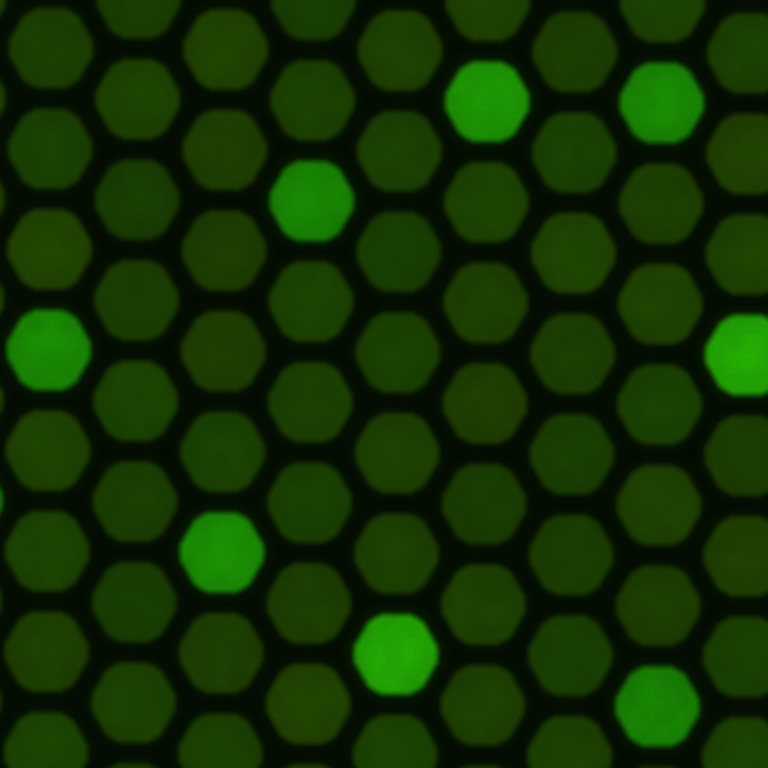
A Shadertoy shader for this pattern:

```glsl
#define PITCH vec2(0.1137, 0.1310)
#define ANCHOR vec2(0.5182, 0.5410)
#define TILT 0.0072
#define APOTHEM 0.0518
#define CORNER 0.0545
#define SOFTNESS 0.0062
#define HALO 0.16
#define GAP_COLOR vec3(0.010, 0.040, 0.002)
#define DIM_COLOR vec3(0.108, 0.247, 0.003)
#define LIT_COLOR vec3(0.090, 0.500, 0.012)
#define HOT_COLOR vec3(0.145, 0.700, 0.012)

float hash(vec2 p) {
    vec3 h = fract(vec3(p.xyx) * 0.1031);
    h += dot(h, h.yzx + 33.33);
    return fract((h.x + h.y) * h.z);
}

float valueNoise(vec2 p) {
    vec2 i = floor(p), f = fract(p);
    f = f * f * (3.0 - 2.0 * f);
    vec2 e = vec2(1.0, 0.0);
    return mix(mix(hash(i), hash(i + e.xy), f.x),
               mix(hash(i + e.yx), hash(i + e.xx), f.x), f.y);
}

// Flat-topped hexagon with its corners trimmed by a circle
float hexDistance(vec2 p) {
    p = abs(p);
    float hex = max(p.y, dot(p, vec2(0.8660, 0.5))) - APOTHEM;
    return max(hex, length(p) - CORNER);
}

// Nearest cell of the staggered columns: local offset in xy, index in zw
vec4 nearestCell(vec2 p) {
    vec2 period = PITCH * vec2(2.0, 1.0);
    vec2 shift = PITCH * vec2(1.0, 0.5);
    vec2 evenId = round(p / period);
    vec2 oddId = round((p - shift) / period);
    vec2 evenPos = p - evenId * period;
    vec2 oddPos = p - shift - oddId * period;
    return dot(evenPos, evenPos) < dot(oddPos, oddPos)
        ? vec4(evenPos, evenId.x * 2.0, evenId.y)
        : vec4(oddPos, oddId.x * 2.0 + 1.0, oddId.y);
}

// One randomly chosen cell glows in every block of three by three
bool isLit(vec2 id) {
    vec2 block = floor((id + 4.0) / 3.0);
    vec2 slot = id + 4.0 - block * 3.0;
    float chosen = floor(hash(block + 71.0) * 9.0);
    return abs(slot.x + slot.y * 3.0 - chosen) < 0.5;
}

vec3 cellColor(vec2 id) {
    float level = hash(id + 137.0);
    if (isLit(id)) return mix(LIT_COLOR, HOT_COLOR, level * level);
    vec3 tint = vec3(0.90 + 0.22 * hash(id + 211.0), 1.0, 1.0);
    return DIM_COLOR * tint * (0.94 + 0.12 * level);
}

void mainImage(out vec4 fragColor, in vec2 fragCoord) {
    vec2 uv = fragCoord / iResolution.y;

    // Slightly tilted lattice
    vec2 p = uv - ANCHOR;
    p = vec2(p.x - TILT * p.y, p.y + TILT * p.x);
    vec4 cell = nearestCell(p);
    float d = hexDistance(cell.xy);

    // Soft disc face, a little dimmer toward the rim
    float soft = max(SOFTNESS, 1.0 / iResolution.y);
    float face = 1.0 - smoothstep(-soft, soft, d);
    float shade = 1.03 - 0.10 * dot(cell.xy, cell.xy) / (CORNER * CORNER);
    float mottling = 0.96 + 0.08 * valueNoise(uv * 45.0 + 20.0);
    vec3 light = cellColor(cell.zw) * shade * mottling;

    // Glow spilling into the dark gaps
    float halo = HALO * exp(-max(d, 0.0) / 0.009);
    vec3 color = mix(GAP_COLOR + light * halo, light, face);

    // Fine grain
    color *= 0.98 + 0.04 * valueNoise(uv * 250.0);
    fragColor = vec4(color, 1.0);
}
```
